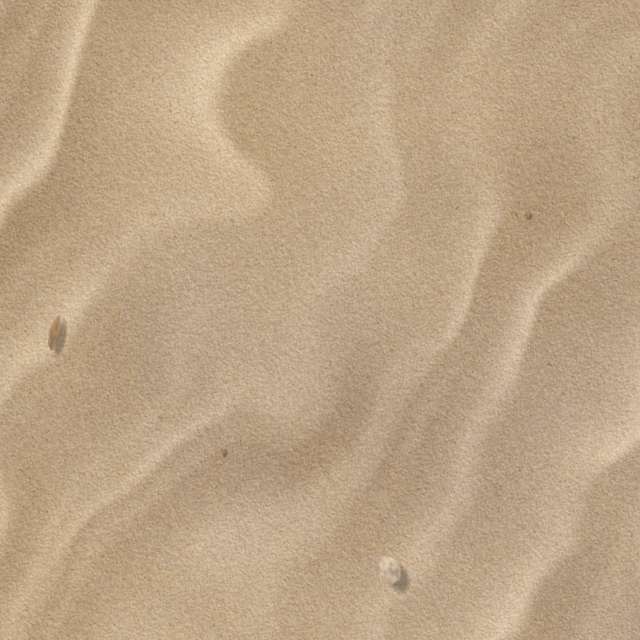
This texture is drawn by a WebGL 2 fragment shader. Its source:

```glsl
#version 300 es
precision highp float;
// Wind-rippled beach sand with fine grains and a few small pebbles.
uniform vec2 u_resolution;
out vec4 fragColor;

float hash(vec2 p) {
    vec3 q = fract(vec3(p.xyx) * 0.1031);
    q += dot(q, q.yzx + 33.33);
    return fract((q.x + q.y) * q.z);
}

float noise(vec2 p) {
    vec2 cell = floor(p), f = fract(p);
    f = f * f * (3.0 - 2.0 * f);
    float low = mix(hash(cell), hash(cell + vec2(1, 0)), f.x);
    float high = mix(hash(cell + vec2(0, 1)), hash(cell + vec2(1, 1)), f.x);
    return mix(low, high, f.y);
}

float fbm(vec2 p) {
    float sum = 0.0, amp = 0.55;
    for (int i = 0; i < 4; i++) {
        sum += amp * noise(p);
        p = mat2(0.8, 0.6, -0.6, 0.8) * p * 2.03 + 17.3;
        amp *= 0.48;
    }
    return sum;
}

// Slow rise to a bright crest, then a quick fall into the lee shade.
float ripple(float phase, float fall) {
    float s = fract(phase);
    return 1.35 * s * s * s * (1.0 - smoothstep(1.0 - fall, 1.0, s)) - 0.24;
}

// Ripple light over the whole field; crests lean up to the right.
float duneLight(vec2 p) {
    float across = dot(p, vec2(0.88, -0.47));
    float bend = 1.5 * noise(p * 2.6 + 4.7) + 0.75 * noise(p * 5.8 + 31.0)
               + 0.16 * noise(p * 13.0);
    float fall = mix(0.14, 0.42, smoothstep(0.35, 0.75, noise(p * 3.7 + 8.0)));
    float broad = ripple(across * 5.0 + bend, fall);
    float fine = ripple(across * 9.0 + bend * 1.5 + 0.4, 0.36);
    float strength = smoothstep(0.1, 0.6, noise(p * 3.4 + 52.0));
    float fineMask = smoothstep(0.3, 0.7, noise(p * 3.0 + 71.0));
    return broad * mix(0.35, 1.0, strength) + 0.6 * fine * fineMask;
}

// Fine grains, with a slight relief lit from the upper left.
float grainLight(vec2 p) {
    vec2 g = mat2(0.82, 0.57, -0.57, 0.82) * p;
    vec2 k = mat2(0.45, 0.89, -0.89, 0.45) * p;
    float relief = noise(g * 330.0) - noise(g * 330.0 + vec2(-0.1, 0.9));
    return 0.46 * relief + 0.5 * (noise(k * 430.0 + 9.0) - 0.5)
         + 0.22 * (noise(k * 170.0 + 70.0) - 0.5);
}

vec3 addPebble(vec3 color, vec2 p, float id) {
    vec2 center = fract(vec2(0.61, 0.11) + id * vec2(-0.262, 0.185));
    float size = id == 0.0 ? 0.022 : mod(id, 2.0) == 0.0 ? 0.015 : 0.006;
    float angle = 0.5 - id * 0.35;
    mat2 turn = mat2(cos(angle), -sin(angle), sin(angle), cos(angle));
    vec2 radii = size * (id == 2.0 ? vec2(0.6, 1.9) : vec2(0.78, 1.1));

    // Soft shadow to the lower right
    vec2 s = turn * (p - center - size * vec2(0.55, -0.6)) / radii;
    color *= 1.0 - 0.3 * (1.0 - smoothstep(0.55, 1.25, length(s)));

    // Uneven stone body
    vec2 q = turn * (p - center) / radii;
    float edge = length(q) + 0.45 * (noise(q * 1.7 + id * 9.0 + 20.0) - 0.5);
    float blur = 0.0018 / size;
    float body = 1.0 - smoothstep(0.9 - blur, 0.9 + blur, edge);
    vec3 stone = id == 0.0 ? vec3(0.78, 0.70, 0.60) : vec3(0.66, 0.53, 0.39);
    float facing = dot((p - center) / size, vec2(-0.6, 0.7));
    stone *= 0.98 + 0.1 * facing + 0.24 * (noise(q * 3.5 + id * 13.0) - 0.5);
    return mix(color, stone, body);
}

void main() {
    vec2 p = gl_FragCoord.xy / u_resolution.y;

    // Brightness: ripples, broad patches and grains
    float patches = fbm(p * 3.4 + 12.0) - 0.5;
    float light = 0.57 + 0.98 * duneLight(p) + 0.6 * patches + grainLight(p);
    vec3 color = mix(vec3(0.66, 0.56, 0.445), vec3(0.81, 0.72, 0.61), light);

    // Warm and grey drift, over areas and from grain to grain
    float warmth = 1.3 * (fbm(p * 2.6 + 40.0) - 0.5)
                 + 1.1 * (noise(p.yx * 310.0 + p * 120.0) - 0.5);
    color += warmth * vec3(0.014, 0.0, -0.05);

    // Sparse dark and amber grains
    vec2 d = mat2(0.6, 0.8, -0.8, 0.6) * p * 260.0;
    float speck = smoothstep(0.88, 0.97, noise(d + 63.0));
    color = mix(color, color * vec3(0.88, 0.80, 0.70), 0.7 * speck);

    for (int i = 0; i < 4; i++) color = addPebble(color, p, float(i));

    fragColor = vec4(clamp(color, 0.0, 1.0), 1.0);
}
```
